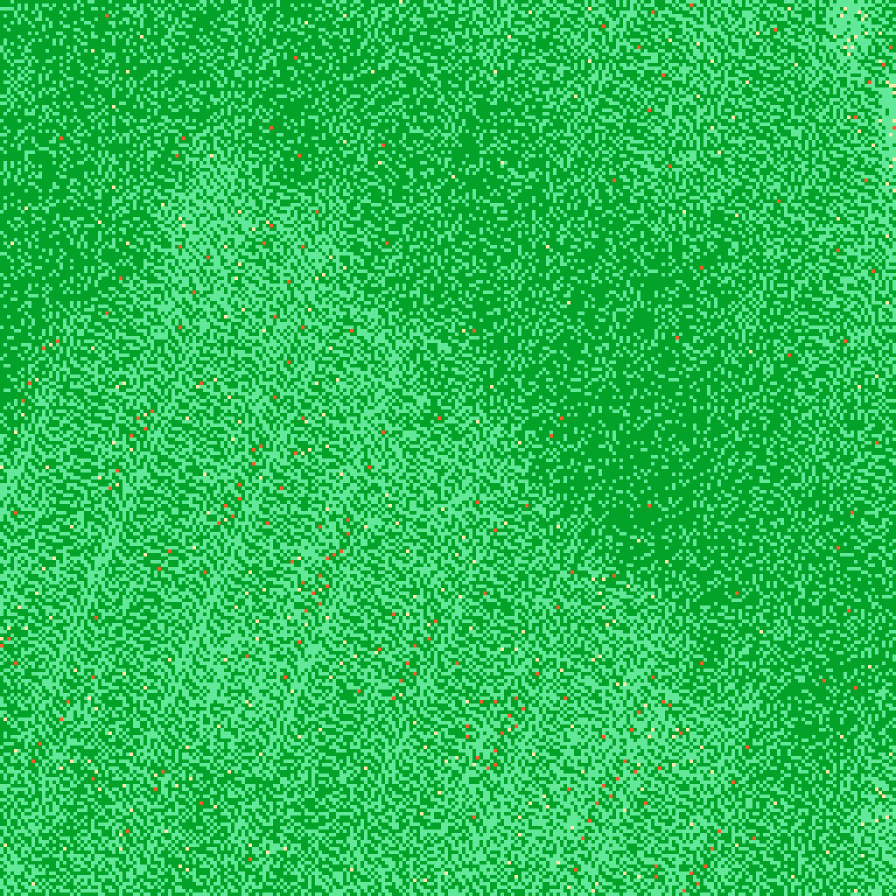
This texture is drawn by a Shadertoy shader. Its source:

```glsl
// Grainy dithered field of green and mint cells with sparse cream and red specks.

const float CELLS = 256.0;
const float TAU = 6.2831853;
const vec3 GREEN = vec3(0.01, 0.64, 0.16);
const vec3 MINT = vec3(0.38, 0.91, 0.60);
const vec3 CREAM = vec3(1.00, 0.91, 0.70);
const vec3 RED = vec3(0.98, 0.36, 0.16);

float hash(vec2 p) {
    return fract(sin(dot(p, vec2(127.1, 311.7))) * 43758.5453);
}

float valueNoise(vec2 p) {
    vec2 i = floor(p), f = fract(p);
    f = f * f * (3.0 - 2.0 * f);
    float low = mix(hash(i), hash(i + vec2(1, 0)), f.x);
    float high = mix(hash(i + vec2(0, 1)), hash(i + vec2(1, 1)), f.x);
    return mix(low, high, f.y);
}

// Layered noise centred on zero
float mottle(vec2 p) {
    float sum = 0.0, amplitude = 0.5;
    for (int i = 0; i < 4; i++) {
        sum += amplitude * (valueNoise(p) - 0.5);
        p = mat2(1.6, 1.2, -1.2, 1.6) * p + 7.3;
        amplitude *= 0.55;
    }
    return sum;
}

// Normally distributed random value per cell
float gaussian(vec2 cell) {
    float radius = sqrt(-2.0 * log(max(hash(cell), 1e-5)));
    return radius * cos(TAU * hash(cell + 419.2));
}

// Grain that pushes away from its neighbours, so specks spread evenly
float grain(vec2 cell, float spread) {
    float around = gaussian(cell + vec2(1, 0)) + gaussian(cell - vec2(1, 0))
                 + gaussian(cell + vec2(0, 1)) + gaussian(cell - vec2(0, 1));
    return (gaussian(cell) - spread * 0.25 * around) / sqrt(1.0 + 0.25 * spread * spread);
}

float glow(vec2 p, vec2 centre, vec2 radius) {
    vec2 d = (p - centre) / radius;
    return exp(-dot(d, d));
}

// Broad light and dark regions, in standard deviations of the grain
float toneAt(vec2 p) {
    float wobble = mottle(p * 7.0 + 3.0);
    float slope = p.x < 0.25 ? 1.4 : 1.22;
    float ridge = 0.88 - slope * abs(p.x - 0.25) + 0.22 * wobble;
    float hill = smoothstep(-0.09, 0.09, ridge - p.y);
    float sky = -0.72 + 0.55 * smoothstep(1.25, 1.65, p.x + p.y);
    float tone = mix(sky, -0.03, hill) + 0.65 * wobble;

    // Dark hollows
    tone -= 0.35 * glow(p, vec2(0.73, 0.50), vec2(0.17, 0.16));
    tone -= 0.20 * glow(p, vec2(0.03, 0.68), vec2(0.10, 0.10));

    // Bright patches rich in cream
    tone += 0.35 * glow(p, vec2(0.20, 0.75), vec2(0.08, 0.12));
    tone += 0.35 * glow(p, vec2(0.25, 0.23), vec2(0.08, 0.06));
    tone += 0.45 * glow(p, vec2(0.58, 0.09), vec2(0.08, 0.06));
    tone += 0.45 * glow(p, vec2(0.71, 0.18), vec2(0.10, 0.05));

    // Hot spots at the right edge
    tone += 1.40 * glow(p, vec2(0.99, 0.07), vec2(0.05, 0.10));
    tone += 1.70 * glow(p, vec2(1.00, 0.87), vec2(0.015, 0.07));
    tone += 1.20 * glow(p, vec2(0.95, 0.98), vec2(0.02, 0.07));
    return tone;
}

vec3 cellColour(vec2 cell) {
    float level = toneAt((cell + 0.5) / CELLS) + grain(cell, 0.6);
    vec3 colour = mix(GREEN, MINT, step(0.0, level));
    colour = mix(colour, CREAM, step(2.35, level));
    return mix(colour, RED, step(3.05, level));
}

void mainImage(out vec4 fragColor, in vec2 fragCoord) {
    // Four samples per pixel smooth the cell edges
    vec3 colour = vec3(0.0);
    for (int i = 0; i < 4; i++) {
        vec2 offset = vec2(i % 2, i / 2) * 0.5 - 0.25;
        vec2 p = (fragCoord + offset) / iResolution.y;
        colour += 0.25 * cellColour(floor(p * CELLS));
    }
    fragColor = vec4(colour, 1.0);
}
```
